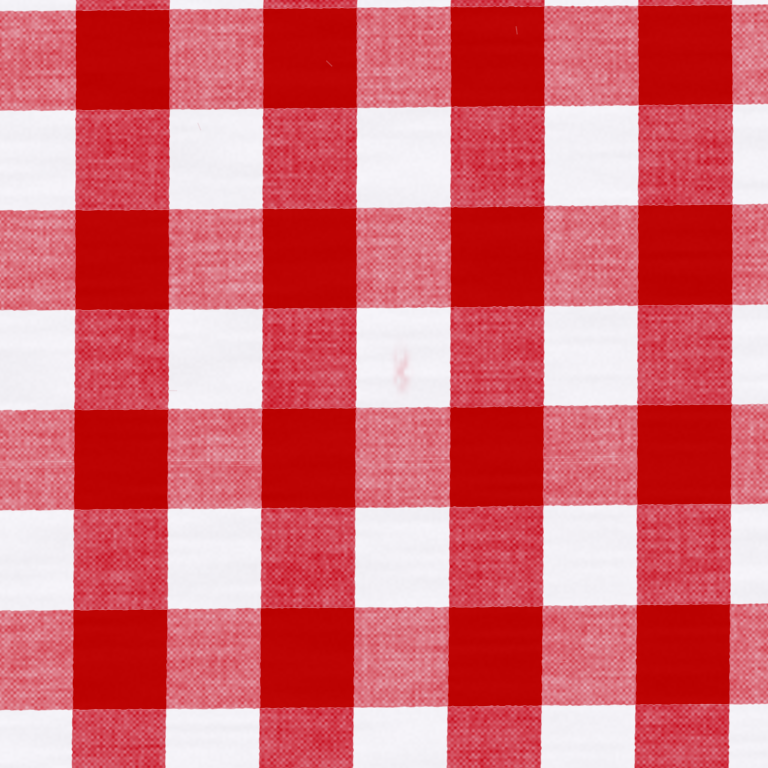
Give the GLSL for this texture, as a Shadertoy shader.

```glsl
const vec3 WHITE = vec3(0.952, 0.945, 0.965);
const vec3 RED = vec3(0.74, 0.01, 0.01);
const vec3 ROSE = vec3(0.82, 0.27, 0.33);   // red warp, white weft
const vec3 PINK = vec3(0.86, 0.45, 0.50);   // white warp, red weft
const float THREADS = 256.0;
const float PI = 3.14159265;

float hash(vec2 p) {
    vec3 q = fract(vec3(p.xyx) * 0.1031);
    q += dot(q, q.yzx + 33.33);
    return fract((q.x + q.y) * q.z);
}

float noise(vec2 p) {
    vec2 i = floor(p), f = fract(p);
    f = f * f * (3.0 - 2.0 * f);
    float low = mix(hash(i), hash(i + vec2(1, 0)), f.x);
    float high = mix(hash(i + vec2(0, 1)), hash(i + vec2(1, 1)), f.x);
    return mix(low, high, f.y);
}

// Signed noise, centred on zero
float grain(vec2 p) {
    return noise(p) - 0.5;
}

// Stripe filling half of each period
float stripe(float x, float centre, float period, float blur) {
    float d = abs(fract((x - centre) / period + 0.5) - 0.5) * period;
    return 1.0 - smoothstep(-blur, blur, d - 0.25 * period);
}

float segment(vec2 p, vec2 a, vec2 b) {
    vec2 ab = b - a;
    return length(p - a - ab * clamp(dot(p - a, ab) / dot(ab, ab), 0.0, 1.0));
}

float softLine(float d, float width, float blur) {
    return 1.0 - smoothstep(width - blur, width + blur, abs(d));
}

// Cloth pulled slightly out of square
vec2 skew(vec2 uv) {
    float drop = 1.0 - uv.y;
    vec2 pull = vec2(0.005 * drop * drop, -0.0085 * uv.x);
    return uv + pull + 0.0012 * vec2(grain(uv.yx * 5.0), grain(uv * 5.0 + 9.0));
}

// Plain weave with uneven threads and long slubs
float weave(vec2 p, float pixel) {
    vec2 wave = cos(PI * THREADS * p);
    float fine = 0.13 * wave.x * wave.y + 0.26 * grain(p * THREADS);
    float weftSlub = 0.20 * grain(p * vec2(14.0, 190.0));
    float warpSlub = 0.13 * grain(p * vec2(190.0, 14.0) + 41.0);
    float cloud = 0.07 * grain(p * 24.0 + 7.0);
    return fine * smoothstep(1.0, 0.4, THREADS * pixel) + weftSlub + warpSlub + cloud;
}

// Scattered lint fibres
float lint(vec2 p, float pixel) {
    float cover = 0.0;
    for (int i = 0; i < 7; i++) {
        float id = float(i);
        vec2 start = vec2(hash(vec2(id, 3.0)), hash(vec2(id, 8.0)));
        float angle = 2.0 * PI * hash(vec2(id, 15.0));
        vec2 end = start + 0.009 * vec2(cos(angle), sin(angle));
        cover = max(cover, softLine(segment(p, start, end), 0.0006, pixel));
    }
    return cover;
}

void mainImage(out vec4 fragColor, in vec2 fragCoord) {
    vec2 uv = fragCoord / iResolution.xy;
    float pixel = 1.0 / min(iResolution.x, iResolution.y);
    vec2 cloth = skew(uv);

    // Dyed stripes with edges frayed by single threads
    vec2 fray = 0.0012 * vec2(grain(vec2(3.0, cloth.y * THREADS)),
                              grain(vec2(cloth.x * THREADS, 5.0)));
    float warp = stripe(cloth.x + fray.x, 0.1598, 0.2443, pixel);
    float weft = stripe(cloth.y + fray.y, 0.1400, 0.2602, pixel);
    vec3 color = mix(mix(WHITE, PINK, weft), mix(ROSE, RED, warp), warp * weft);
    color = mix(color, ROSE, warp * (1.0 - weft));

    // Thread contrast shows where red crosses white
    float mixed = warp + weft - 2.0 * warp * weft;
    color += (WHITE - RED) * weave(cloth, pixel) * mixed * vec3(0.55, 0.75, 0.72);

    // Faint ripples over the solid checks
    float ripple = grain(cloth * vec2(9.0, 100.0)) + 0.5 * grain(cloth * THREADS);
    color += ripple * mix(0.025, 0.016, warp * weft) * (1.0 - mixed);

    // Two loose pale picks across the pink checks
    float pick = softLine(cloth.y - 0.398, 0.0006, pixel)
               + softLine(cloth.y - 0.391, 0.0005, pixel);
    pick *= weft * (1.0 - warp) * (1.0 - smoothstep(0.80, 0.84, uv.x));
    color = mix(color, WHITE, 0.35 * pick * noise(cloth * vec2(50.0, 9.0)));

    // Rubbed dye spot and lint
    vec2 spot = (uv - vec2(0.523, 0.518)) / vec2(0.009, 0.022);
    float smudge = exp(-dot(spot, spot)) * noise(cloth * vec2(200.0, 90.0));
    color = mix(color, PINK, 0.55 * smudge * (1.0 - warp) * (1.0 - weft));
    color = mix(color, vec3(0.88, 0.72, 0.75), 0.4 * lint(uv, pixel));

    fragColor = vec4(clamp(color, 0.0, 1.0), 1.0);
}
```
